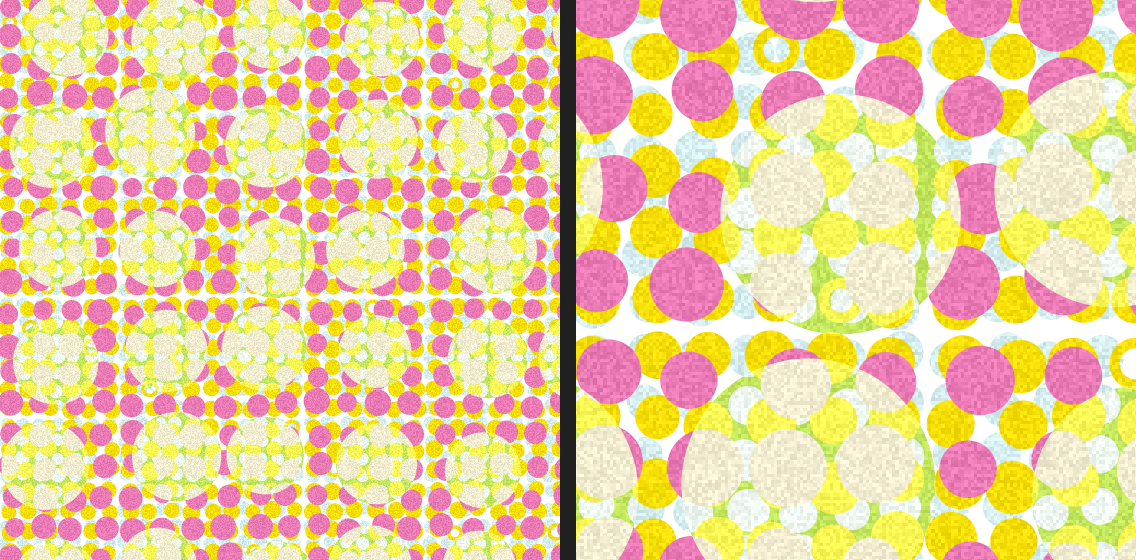
Left, the full canvas; right, a detail of the centre.
This pattern is drawn by a Shadertoy shader. Its source:

```glsl
// Layered screen-print dots in blue, yellow and pink under large translucent pale discs.

// Repeats per canvas side
const float PINK_COUNT = 18.2;
const float YELLOW_COUNT = 27.5;
const float BLUE_COUNT = 33.0;
const float DISC_COUNT = 5.2;

// Grid corners, in canvas units
const vec2 DOT_ORIGIN = vec2(0.542, 0.470);
const vec2 DISC_ORIGIN = vec2(0.579, 0.460);

// Smallest and largest radius, in cells
const vec2 PINK_RADIUS = vec2(0.31, 0.43);
const vec2 YELLOW_RADIUS = vec2(0.36, 0.44);
const vec2 BLUE_RADIUS = vec2(0.35, 0.43);
const vec2 DISC_RADIUS = vec2(0.33, 0.42);

// Greatest offset from the cell centre, in cells
const vec2 PINK_JITTER = vec2(0.12);
const vec2 YELLOW_JITTER = vec2(0.11);
const vec2 BLUE_JITTER = vec2(0.10);
const vec2 DISC_JITTER = vec2(0.14, 0.09);

const float RING_SHARE = 0.03;    // part of the yellow dots that are hollow
const float RING_WIDTH = 0.17;    // in cells
const float GRAIN_COUNT = 512.0;
const float GRAIN_AMOUNT = 0.13;

// Inks on bare paper
const vec3 PAPER = vec3(1.0);
const vec3 BLUE = vec3(0.84, 0.93, 0.94);
const vec3 YELLOW = vec3(0.96, 0.87, 0.02);
const vec3 PINK = vec3(0.92, 0.48, 0.71);

// The same inks seen through a disc
const vec3 DISC_PAPER = vec3(0.76, 0.90, 0.36);
const vec3 DISC_BLUE = vec3(0.94, 0.98, 0.95);
const vec3 DISC_YELLOW = vec3(0.98, 0.97, 0.33);
const vec3 DISC_PINK = vec3(0.95, 0.93, 0.82);

// Four random values from a cell and a layer seed
vec4 hash4(vec3 p) {
    vec4 q = fract(p.xyzx * vec4(0.1031, 0.1030, 0.0973, 0.1099));
    q += dot(q, q.wzxy + 33.33);
    return fract((q.xxyz + q.yzzw) * q.zywx);
}

// Signed distance to a jittered grid of circles, in canvas units
float dotGrid(vec2 uv, vec2 origin, float count, vec2 radii, vec2 jitter,
              float ringShare, float seed) {
    vec2 p = (uv - origin) * count;
    vec2 cell = floor(p);
    float nearest = 1e3;
    for (int y = -1; y <= 1; y++) {
        for (int x = -1; x <= 1; x++) {
            vec2 id = cell + vec2(x, y);
            vec4 rnd = hash4(vec3(id + 64.0, seed));
            vec2 centre = id + 0.5 + (rnd.xy * 2.0 - 1.0) * jitter;
            float d = length(p - centre) - mix(radii.x, radii.y, rnd.z);
            if (rnd.w < ringShare) d = abs(d + 0.5 * RING_WIDTH) - 0.5 * RING_WIDTH;
            nearest = min(nearest, d);
        }
    }
    return nearest / count;
}

// Smooth coverage of a shape across one pixel
float coverage(float d) {
    return clamp(0.5 - d * iResolution.y, 0.0, 1.0);
}

void mainImage(out vec4 fragColor, in vec2 fragCoord) {
    vec2 uv = fragCoord / iResolution.y;

    float blue = coverage(dotGrid(uv, DOT_ORIGIN, BLUE_COUNT, BLUE_RADIUS, BLUE_JITTER, 0.0, 11.0));
    float yellow = coverage(dotGrid(uv, DOT_ORIGIN, YELLOW_COUNT, YELLOW_RADIUS, YELLOW_JITTER, RING_SHARE, 23.0));
    float pink = coverage(dotGrid(uv, DOT_ORIGIN, PINK_COUNT, PINK_RADIUS, PINK_JITTER, 0.0, 37.0));
    float disc = coverage(dotGrid(uv, DISC_ORIGIN, DISC_COUNT, DISC_RADIUS, DISC_JITTER, 0.0, 51.0));

    // Stack the inks, bare and under a disc
    vec3 bare = mix(mix(mix(PAPER, BLUE, blue), YELLOW, yellow), PINK, pink);
    vec3 covered = mix(mix(mix(DISC_PAPER, DISC_BLUE, blue), DISC_YELLOW, yellow), DISC_PINK, pink);
    vec3 color = mix(bare, covered, disc);

    // Fine grain on the ink, leaving bare paper clean
    float inked = max(max(blue, yellow), max(pink, disc));
    float grain = hash4(vec3(floor(uv * GRAIN_COUNT), 7.0)).x - 0.5;
    color += grain * GRAIN_AMOUNT * inked;

    fragColor = vec4(clamp(color, 0.0, 1.0), 1.0);
}
```
